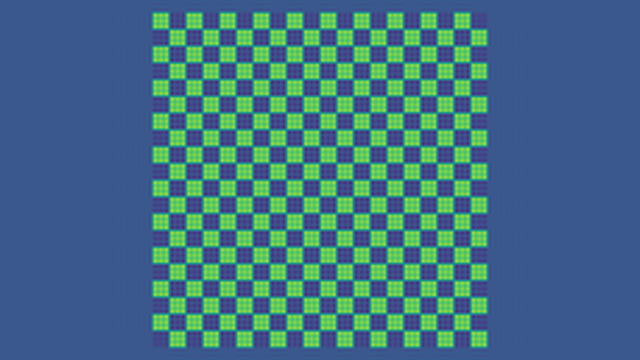
A Shadertoy shader for this pattern:

```glsl
// A 20 x 20 checkerboard with all sharp detail filtered out, so every cell rings
// with a 3 x 3 grid of ripples and the border fades in a halo. Each cell edge is
// a band-limited step (the sine integral); a perceptual ramp colours the field.

const float PI = 3.14159265;
const int CELLS = 20;              // cells across and down
const float CELLS_PER_HEIGHT = 21.5;
const float CUTOFF = 6.0 * PI;     // keeps harmonics 1, 3 and 5 of the checker
const float GROUND_LEVEL = 0.272;  // ramp position of the empty surround
const float BOARD_LIFT = 0.218;    // mean rise inside the board
const float CHECKER_SWING = 0.275; // rise or fall of a single cell

// Sine integral: series near zero, rational auxiliary functions beyond one.
vec2 sineIntegral(vec2 x) {
    vec2 a = abs(x);
    vec2 n = min(a, 1.0);
    vec2 n2 = n * n;
    vec2 nearValue = n * (1.0 - n2 / 18.0 + n2 * n2 / 600.0);

    vec2 r = max(a, 1.0);
    vec2 r2 = r * r;
    vec2 r4 = r2 * r2;
    vec2 f = (r4 + 7.2412 * r2 + 2.4639) / (r4 + 9.0686 * r2 + 7.1574) / r;
    vec2 g = (r4 + 7.5475 * r2 + 1.5641) / (r4 + 12.7237 * r2 + 15.7236) / r2;
    vec2 farValue = 0.5 * PI - f * cos(r) - g * sin(r);

    return sign(x) * mix(nearValue, farValue, step(1.0, a));
}

// Filtered unit step along both axes.
vec2 softStep(vec2 x, float cutoff) {
    return 0.5 + sineIntegral(cutoff * x) / PI;
}

// Sums the cells per axis: plain for the board, alternating for the checker.
void boardProfiles(vec2 p, int cells, float cutoff, out vec2 board, out vec2 checker) {
    board = vec2(0.0);
    checker = vec2(0.0);
    float polarity = 1.0;
    vec2 leading = softStep(p, cutoff);
    for (int i = 1; i <= cells; i++) {
        vec2 trailing = softStep(p - float(i), cutoff);
        vec2 cell = leading - trailing;
        board += cell;
        checker += polarity * cell;
        polarity = -polarity;
        leading = trailing;
    }
}

// Purple, blue, teal, green, yellow ramp as a polynomial.
vec3 ramp(float t) {
    const vec3 c0 = vec3(0.2777, 0.0054, 0.3341);
    const vec3 c1 = vec3(0.1051, 1.4046, 1.3846);
    const vec3 c2 = vec3(-0.3309, 0.2148, 0.0951);
    const vec3 c3 = vec3(-4.6342, -5.7991, -19.3324);
    const vec3 c4 = vec3(6.2283, 14.1799, 56.6906);
    const vec3 c5 = vec3(4.7764, -13.7451, -65.3530);
    const vec3 c6 = vec3(-5.4355, 4.6459, 26.3124);
    return c0 + t * (c1 + t * (c2 + t * (c3 + t * (c4 + t * (c5 + t * c6)))));
}

void mainImage(out vec4 fragColor, in vec2 fragCoord) {
    // Cell units, counted right and down from the top left board corner.
    vec2 p = (fragCoord - 0.5 * iResolution.xy) / iResolution.y * CELLS_PER_HEIGHT;
    p = vec2(p.x, -p.y) + 0.5 * float(CELLS);

    vec2 board, checker;
    boardProfiles(p, CELLS, CUTOFF, board, checker);

    float level = GROUND_LEVEL
                + BOARD_LIFT * board.x * board.y
                + CHECKER_SWING * checker.x * checker.y;
    fragColor = vec4(ramp(clamp(level, 0.0, 1.0)), 1.0);
}
```
